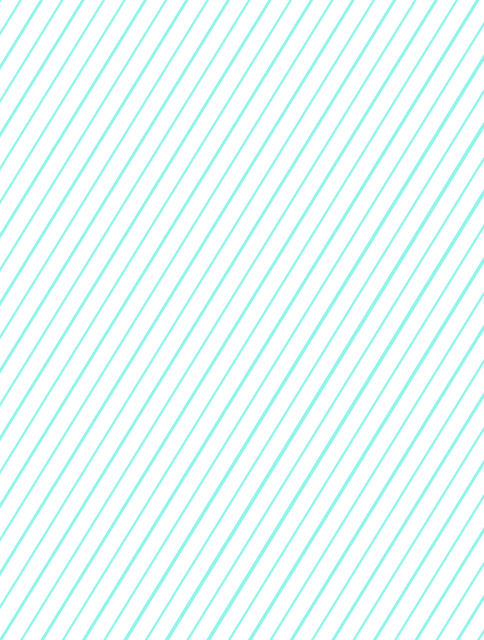
Give the GLSL for this pattern, as a WebGL 1 fragment shader.

```glsl
precision highp float;

uniform vec2 u_resolution;

#define REPEATS vec2(23.3, 18.97)
#define THIN_WIDTH 0.128
#define THICK_EXTRA 0.035
#define SWELL_EXTRA 0.045
#define SWELL_CENTER 28.0
#define SWELL_SPREAD 5.0
#define PARITY_FLIP 5.5
#define PAPER_COLOR vec3(1.0)
#define LINE_COLOR vec3(0.56, 0.96, 0.92)

// Line width as a fraction of the spacing: thin and thick alternate,
// and the thick lines swell around one band.
float lineWidth(float index) {
  float isThick = mod(index + step(index, PARITY_FLIP), 2.0);
  float offset = (index - SWELL_CENTER) / SWELL_SPREAD;
  float swell = SWELL_EXTRA * exp(-offset * offset);
  return THIN_WIDTH + isThick * (THICK_EXTRA + swell);
}

void main() {
  vec2 uv = gl_FragCoord.xy / u_resolution;

  // Diagonal coordinate counted in lines from the upper left corner
  float position = dot(vec2(uv.x, 1.0 - uv.y), REPEATS);
  float index = floor(position + 0.5);
  float centerDistance = abs(position - index);

  // Coverage smoothed over one pixel
  float pixelSize = length(REPEATS / u_resolution);
  float edgeDistance = 0.5 * lineWidth(index) - centerDistance;
  float coverage = clamp(edgeDistance / pixelSize + 0.5, 0.0, 1.0);

  gl_FragColor = vec4(mix(PAPER_COLOR, LINE_COLOR, coverage), 1.0);
}
```
